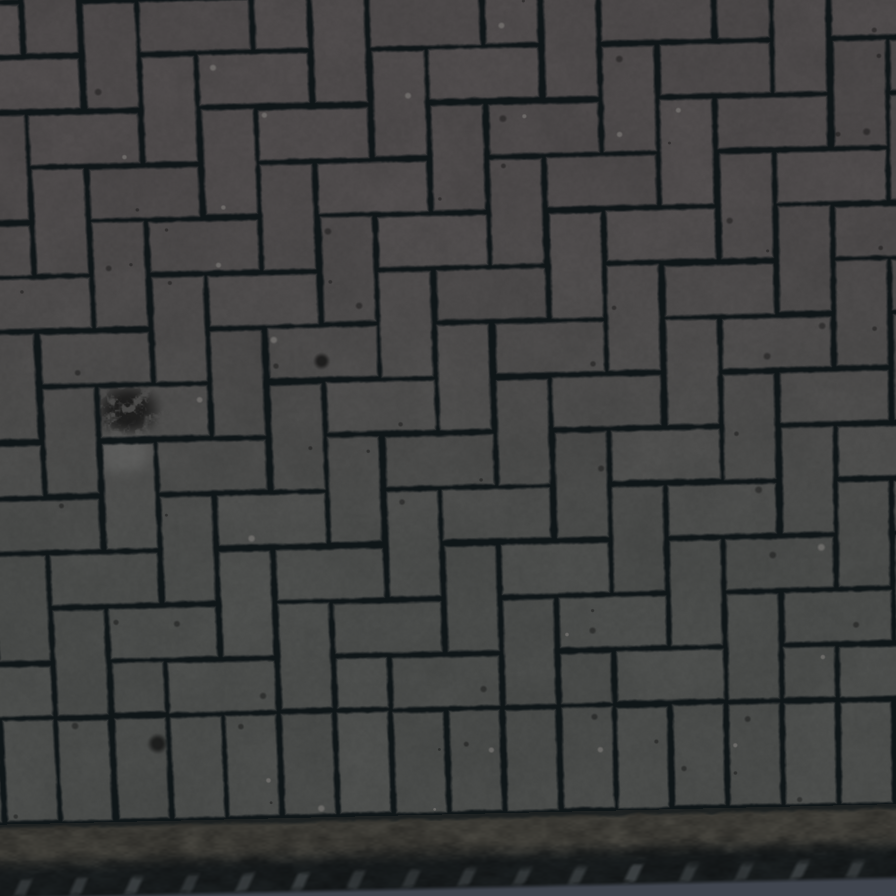
This texture is drawn by a Shadertoy shader. Its source:

```glsl
const vec2 UNIT = vec2(0.0626, 0.0615);     // half-brick cell size
const vec2 ORIGIN = vec2(0.0586, 0.1977);   // corner of the herringbone field
const float ROW_SLOPE = 0.023;
const float COLUMN_LEAN = 0.0486;
const float COLUMN_FAN = 0.0025;
const float LEAN_HEIGHT = 0.2708;
const float SOLDIER_HEIGHT = 1.92;          // border row, in cells
const float JOINT_INNER = 0.018;
const float JOINT_OUTER = 0.088;
const float JOINT_WOBBLE = 0.04;
const float BRICK_SHIFT = 0.035;
const vec3 JOINT_COLOR = vec3(0.06, 0.085, 0.095);
const vec3 BRICK_DARK = vec3(0.272, 0.272, 0.270);
const vec3 BRICK_LIGHT = vec3(0.312, 0.310, 0.308);
const vec3 TOP_TINT = vec3(1.02, 0.975, 0.99);
const vec3 LOW_TINT = vec3(0.98, 1.01, 0.995);
const vec3 CURB_COLOR = vec3(0.225, 0.220, 0.200);
const vec3 GUTTER_COLOR = vec3(0.085, 0.100, 0.105);
const vec3 TOOTH_COLOR = vec3(0.27, 0.29, 0.30);
const vec3 STRIP_COLOR = vec3(0.25, 0.27, 0.31);
const vec3 SPECK_COLOR = vec3(0.48, 0.47, 0.46);

float hash(vec2 p) {
    vec3 q = fract(vec3(p.xyx) * 0.1031);
    q += dot(q, q.yzx + 33.33);
    return fract((q.x + q.y) * q.z);
}

float noise(vec2 p) {
    vec2 i = floor(p), f = fract(p);
    f = f * f * (3.0 - 2.0 * f);
    return mix(mix(hash(i), hash(i + vec2(1, 0)), f.x),
               mix(hash(i + vec2(0, 1)), hash(i + vec2(1, 1)), f.x), f.y);
}

float fbm(vec2 p) {
    return 0.5 * noise(p) + 0.3 * noise(p * 2.1 + 7.3) + 0.2 * noise(p * 4.3 + 19.1);
}

// Canvas to slightly skewed paving cells
vec2 toCells(vec2 p) {
    float h = p.y - LEAN_HEIGHT;
    return vec2((p.x - ORIGIN.x + COLUMN_LEAN * h) / (UNIT.x + COLUMN_FAN * h),
                (p.y - ORIGIN.y - ROW_SLOPE * p.x) / UNIT.y);
}

// Finds the brick holding a point: its lower left corner and its size
void findBrick(vec2 uv, out vec2 corner, out vec2 size) {
    corner = floor(uv);
    size = vec2(1, 2);
    if (uv.y < 0.0) {                       // upright border row
        corner.y = -SOLDIER_HEIGHT;
        size.y = SOLDIER_HEIGHT;
        return;
    }
    float turn = mod(corner.x + corner.y, 4.0);
    if (turn > 1.5) {                       // lying brick
        size = vec2(2, 1);
        corner.x -= step(2.5, turn);
    } else {                                // standing brick, cut at the border
        corner.y -= step(0.5, turn);
        if (corner.y < 0.0) { corner.y = 0.0; size.y = 1.0; }
    }
}

float insideDistance(vec2 local, vec2 size) {
    const float ROUND = 0.05;
    vec2 q = abs(local - 0.5 * size) - 0.5 * size + ROUND;
    return ROUND - length(max(q, 0.0)) - min(max(q.x, q.y), 0.0);
}

float spot(vec2 p, vec2 center, vec2 radius) {
    return 1.0 - smoothstep(0.4, 1.2, length((p - center) / radius));
}

vec3 paving(vec2 uv, vec2 p) {
    vec2 corner, size;
    findBrick(uv, corner, size);
    vec2 id = corner + 50.0;
    vec2 shift = (vec2(hash(id), hash(id + 31.7)) - 0.5) * BRICK_SHIFT;
    float d = insideDistance(uv - corner + shift, size);
    d += (fbm(uv * 5.0 + 90.0) - 0.5) * JOINT_WOBBLE;

    // Tone per brick, cloudy wear and fine grain
    float tone = 0.45 * hash(id + 5.9) + 0.75 * fbm(uv * 1.3 + 60.0) - 0.08;
    vec3 color = mix(BRICK_DARK, BRICK_LIGHT, tone);
    color *= mix(LOW_TINT, TOP_TINT, smoothstep(0.3, 0.85, p.y));
    color *= 1.0 + 0.08 * (fbm(uv * 13.0 + 300.0) - 0.5);

    // Scattered pits and pale chips
    vec2 cell = floor(uv * 2.0) + 120.0;
    vec2 offset = fract(uv * 2.0) - 0.25 - 0.5 * vec2(hash(cell), hash(cell + 8.3));
    float kind = hash(cell + 17.1);
    float mark = spot(offset, vec2(0), vec2(0.06 + 0.09 * hash(cell + 3.7)));
    color = mix(color, SPECK_COLOR, 0.7 * mark * step(0.975, kind));
    color *= 1.0 - 0.35 * mark * step(kind, 0.06);

    // Stained brick, pale patch below it and two drilled holes
    float blotch = smoothstep(0.25, 0.6, fbm(uv * 7.0 + 40.0));
    color *= 1.0 - 0.6 * blotch * spot(p, vec2(0.143, 0.542), vec2(0.037, 0.03));
    color += 0.06 * spot(p, vec2(0.138, 0.495), vec2(0.035, 0.028));
    color *= 1.0 - 0.6 * spot(p, vec2(0.359, 0.597), vec2(0.009));
    color *= 1.0 - 0.6 * spot(p, vec2(0.176, 0.170), vec2(0.011));

    return mix(JOINT_COLOR, color, smoothstep(JOINT_INNER, JOINT_OUTER, d));
}

// Curb, gutter with slanted teeth, and pale strip below the border row
vec3 edging(vec2 uv) {
    float rough = fbm(uv * vec2(3.0, 6.0) + 80.0) - 0.5;
    float v = uv.y + 0.12 * rough;
    vec3 color = CURB_COLOR * (1.0 + 0.5 * rough);
    color = mix(GUTTER_COLOR * (1.0 + 0.5 * rough), color, smoothstep(-2.85, -2.4, v));
    float across = abs(fract(uv.x - 0.3 - 0.5 * (uv.y + 3.0) + 0.5) - 0.5);
    float tooth = (1.0 - smoothstep(0.05, 0.16, across))
                * smoothstep(-3.3, -3.15, v) * (1.0 - smoothstep(-3.0, -2.85, v));
    color = mix(color, TOOTH_COLOR, tooth * (0.5 + 0.4 * hash(vec2(floor(uv.x + 0.2) + 40.0, 2.0))));
    color = mix(color, STRIP_COLOR, 1.0 - smoothstep(-3.32, -3.2, uv.y));
    return mix(color, JOINT_COLOR, 0.7 * smoothstep(-2.05, -1.95, v));
}

void mainImage(out vec4 fragColor, in vec2 fragCoord) {
    vec2 p = fragCoord / iResolution.xy;
    vec2 uv = toCells(p);
    vec3 color = uv.y > -SOLDIER_HEIGHT ? paving(uv, p) : edging(uv);
    fragColor = vec4(color, 1.0);
}
```
